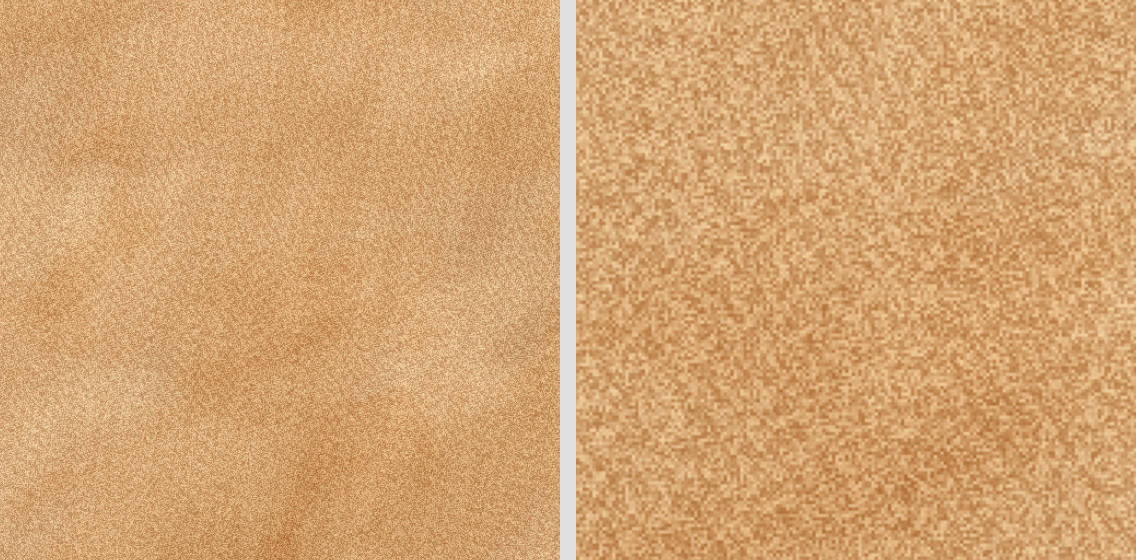
Left, the full canvas; right, a detail of the centre.
Write a WebGL 1 fragment shader that draws this texture.

```glsl
precision highp float;

// Warm tan sanded paper: soft diagonal clouds of tone, with pale and rusty
// stains, lie under a dense fine grain. Clouds are warped fractal value noise;
// the grain is very small value noise cells with a trace of coarser ones.

uniform vec2 u_resolution;

const vec3 BASE_TAN = vec3(0.831, 0.648, 0.448);
const vec3 TONE_STEP = vec3(0.054, 0.077, 0.082);  // one unit of light or dark
const vec3 PALE_SHIFT = vec3(0.000, 0.028, 0.052);
const vec3 RUST_SHIFT = vec3(-0.020, -0.048, -0.058);

const float CLOUD_ANGLE = 0.55;
const float CLOUD_TONE = 1.15;
const float GRAIN_TONE = 2.35;
const float FINE_CELLS = 512.0;
const float COARSE_CELLS = 290.0;

float hash(vec2 cell) {
  return fract(sin(dot(cell, vec2(12.9898, 78.233))) * 43758.5453);
}

vec2 rotate(vec2 p, float angle) {
  float c = cos(angle);
  float s = sin(angle);
  return vec2(c * p.x + s * p.y, c * p.y - s * p.x);
}

// Smooth value noise from -1 to 1.
float noise(vec2 p) {
  vec2 cell = floor(p);
  vec2 f = fract(p);
  vec2 blend = f * f * f * (f * (f * 6.0 - 15.0) + 10.0);
  float low = mix(hash(cell), hash(cell + vec2(1.0, 0.0)), blend.x);
  float high = mix(hash(cell + vec2(0.0, 1.0)), hash(cell + 1.0), blend.x);
  return 2.0 * mix(low, high, blend.y) - 1.0;
}

float fbm(vec2 p) {
  float sum = 0.0;
  float weight = 0.5;
  for (int octave = 0; octave < 5; octave++) {
    sum += weight * noise(p);
    p = rotate(p, 0.6) * 2.03 + 17.3;
    weight *= 0.52;
  }
  return sum;
}

// Clouds drawn out along the rising diagonal, with wavering outlines.
float clouds(vec2 p, vec2 frequency, vec2 seed) {
  vec2 q = rotate(p, CLOUD_ANGLE) * frequency + seed;
  vec2 warp = vec2(fbm(q + 31.7), fbm(q + 58.2));
  return fbm(q + 0.6 * warp);
}

// The offset keeps the fine cells crisp but slightly joined to their neighbours.
float grain(vec2 p) {
  float fine = noise(p * FINE_CELLS + 0.8);
  float coarse = noise(rotate(p, 0.7) * COARSE_CELLS + 371.0);
  return 0.8 * fine + 0.2 * coarse;
}

void main() {
  vec2 p = gl_FragCoord.xy / min(u_resolution.x, u_resolution.y);

  // Broad tone and coloured stains
  float tone = CLOUD_TONE * clouds(p, vec2(3.4, 5.6), vec2(4.3, 9.1));
  float pale = smoothstep(0.0, 0.65, clouds(p, vec2(3.2, 5.2), vec2(23.0, 6.4)));
  float rust = smoothstep(0.0, 0.65, clouds(p, vec2(4.0, 5.0), vec2(12.6, 40.2)));
  vec3 color = BASE_TAN + PALE_SHIFT * pale + RUST_SHIFT * rust * (1.0 - pale);

  // Fine grain over everything
  tone += GRAIN_TONE * grain(p);
  color += TONE_STEP * tone;

  gl_FragColor = vec4(clamp(color, 0.0, 1.0), 1.0);
}
```
